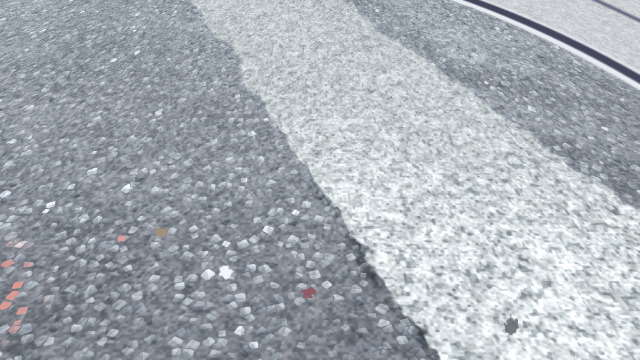
A WebGL 1 fragment shader for this texture:

```glsl
precision highp float;
// Worn asphalt with loose stones, a pale concrete strip and a curved metal rail.
uniform vec2 u_resolution;

#define HORIZON 1.45
#define STONE_DENSITY 33.0
#define STONE_SHARE 0.86
#define GRAIN_DENSITY 135.0
#define EDGE_ROUGHNESS 0.022
#define ASPHALT vec3(0.525, 0.545, 0.575)
#define CONCRETE vec3(0.815, 0.845, 0.855)
#define PAVEMENT vec3(0.80, 0.81, 0.83)
#define RAIL_DARK vec3(0.27, 0.28, 0.36)
#define RAIL_LIGHT vec3(0.91, 0.93, 0.95)

float hash(vec2 p) {
  vec3 q = fract(p.xyx * 0.1031);
  q += dot(q, q.yzx + 33.33);
  return fract((q.x + q.y) * q.z);
}

vec2 hash2(vec2 p) {
  return vec2(hash(p), hash(p + 71.7));
}

float noise(vec2 p) {
  vec2 i = floor(p), f = fract(p);
  f = f * f * (3.0 - 2.0 * f);
  return mix(mix(hash(i), hash(i + vec2(1, 0)), f.x),
             mix(hash(i + vec2(0, 1)), hash(i + vec2(1, 1)), f.x), f.y);
}

float fbm(vec2 p) {
  float sum = 0.0, amp = 0.5;
  for (int i = 0; i < 4; i++) {
    sum += amp * noise(p);
    p = mat2(1.6, 1.2, -1.2, 1.6) * p + 7.3;
    amp *= 0.5;
  }
  return sum / 0.9375;
}

// Coverage of a band from a to b with edge softness e.
float band(float d, float a, float b, float e) {
  return smoothstep(a - e, a + e, d) - smoothstep(b - e, b + e, d);
}

// Ragged spot with a slightly wobbly outline.
float spot(vec2 p, vec2 center, vec2 radius) {
  float d = length((p - center) / radius) + 0.7 * (noise(p * 110.0) - 0.5);
  return 1.0 - smoothstep(0.75, 1.15, d);
}

// Angular stones: x = coverage, y = shade, z = stone id.
vec3 stones(vec2 p, float soft) {
  vec2 cell = floor(p), id = cell, toNear = vec2(0.0);
  float near = 9.0, second = 9.0;
  for (int j = -1; j <= 1; j++) {
    for (int i = -1; i <= 1; i++) {
      vec2 c = cell + vec2(float(i), float(j));
      vec2 r = p - c - 0.12 - 0.76 * hash2(c);
      float turn = 1.6 * (hash(c + 19.0) - 0.5);
      r += turn * vec2(r.y, -r.x);
      float d = max(length(r), 0.85 * (abs(r.x) + abs(r.y)));
      if (d < near) { second = near; near = d; id = c; toNear = r; }
      else second = min(second, d);
    }
  }
  float size = 0.30 + 0.28 * hash(id + 5.0);
  float inside = min((second - near) * 0.6 - 0.05, size - near);
  float present = step(hash(id + 41.0), STONE_SHARE);
  vec2 tilt = hash2(id + 13.0) - 0.5;
  float facet = dot(toNear, tilt) > 0.0 ? 0.06 : -0.04;
  float shade = 0.30 * (hash(id + 3.0) - 0.45) + facet + 0.22 * toNear.y;
  return vec3(present * smoothstep(-soft, soft, inside), shade, hash(id + 88.0));
}

void main() {
  vec2 p = gl_FragCoord.xy / u_resolution.y;
  p.x *= 1.77778 * u_resolution.y / u_resolution.x;
  float px = 1.0 / u_resolution.y;
  float depth = HORIZON - p.y;
  vec2 ground = vec2((p.x - 0.89) / depth, -1.3 * log(depth));
  float far = smoothstep(0.1, 1.0, p.y);
  float grain = noise(ground * GRAIN_DENSITY) - 0.5;
  float mottle = fbm(ground * 48.0) - 0.5;
  float broad = fbm(p * 4.0) - 0.5;

  // Asphalt bed, ridges and stones
  float nearRight = smoothstep(0.9, 1.3, p.x);
  float ridgePhase = (p.y + p.x * mix(0.10, 0.30, nearRight)) * 33.0;
  float ridges = noise(vec2(p.x * 3.0, ridgePhase + 2.0 * broad)) - 0.5;
  vec3 asphalt = ASPHALT - 0.045 * (1.0 - far) + 0.08 * broad + 0.22 * mottle + 0.17 * grain;
  asphalt += ridges * smoothstep(0.4, 0.85, p.y) * mix(0.07, 0.19, nearRight);
  asphalt += 0.075 * far * vec3(0.85, 1.0, 1.08);
  vec3 s = stones(ground * STONE_DENSITY, 0.04 + 0.5 * STONE_DENSITY * px / depth);
  vec3 stoneTone = ASPHALT + vec3(0.045, 0.06, 0.07) + s.y + 0.14 * grain + 0.08 * mottle;
  stoneTone += 0.04 * far;
  asphalt = mix(asphalt, stoneTone, s.x * mix(0.95, 0.65, far));
  asphalt += 0.16 * smoothstep(0.93, 0.97, s.z) * s.x;

  // Coloured fragments among the stones
  float cluster = 1.0 - smoothstep(0.03, 0.13, length((p - vec2(0.03, 0.19)) * vec2(1.0, 0.7)));
  asphalt = mix(asphalt, vec3(0.86, 0.60, 0.58), cluster * s.x * step(0.5, s.z));
  asphalt = mix(asphalt, vec3(0.88, 0.62, 0.62), spot(p, vec2(0.336, 0.336), vec2(0.011, 0.008)));
  asphalt = mix(asphalt, vec3(0.64, 0.56, 0.49), spot(p, vec2(0.449, 0.354), vec2(0.018, 0.014)));
  asphalt = mix(asphalt, vec3(0.56, 0.36, 0.40), spot(p, vec2(0.858, 0.188), vec2(0.019, 0.014)));
  asphalt = mix(asphalt, vec3(0.95, 0.96, 1.0), spot(p, vec2(0.627, 0.246), vec2(0.018, 0.020)));

  // Concrete with pits that grow stronger toward the viewer
  vec3 concrete = CONCRETE + 0.07 * broad + 0.11 * (0.45 - far);
  concrete += mottle * mix(0.42, 0.24, far) + grain * mix(0.24, 0.14, far);
  float pits = smoothstep(0.60, 0.85, noise(ground * 88.0 + 9.0));
  concrete -= pits * mix(0.20, 0.08, far) * vec3(1.0, 0.97, 0.92);
  concrete = mix(concrete, vec3(0.38, 0.39, 0.42), 0.85 * spot(p, vec2(1.42, 0.095), vec2(0.018, 0.028)));

  // Ragged strip boundaries and the broken lip on the left
  float rough = EDGE_ROUGHNESS * (2.0 * (noise(p * 13.0) - 0.5) + noise(p * 48.0) - 0.5);
  float leftEdge = (p.x - 1.215 + 0.678 * p.y + rough) * 0.83;
  float rightEdge = (p.y - 1.679 + 0.718 * p.x + 0.6 * rough) * 0.81;
  float soft = px + 0.003;
  float lip = band(leftEdge, -0.024, 0.003, 0.007) * (1.0 - smoothstep(0.42, 0.55, p.y));
  asphalt -= 0.20 * lip * noise(p * 27.0 + 4.0);
  float strip = smoothstep(-soft, soft, leftEdge) * (1.0 - smoothstep(-soft, soft, rightEdge));
  vec3 color = mix(asphalt, concrete, strip);

  // Curved rail and the paving beyond it
  float t = p.x - 1.31;
  float rail = (p.y - 1.0 + 0.36 * t + 0.235 * t * t) / mix(0.65, 1.0, clamp(t / 0.47, 0.0, 1.0));
  vec3 paving = PAVEMENT + 0.14 * mottle + 0.10 * grain;
  color = mix(color, paving, smoothstep(0.010, 0.016, rail));
  color = mix(color, RAIL_LIGHT, band(rail, -0.032, -0.012, soft));
  color = mix(color, RAIL_DARK, band(rail, -0.013, 0.012, soft));
  color = mix(color, RAIL_LIGHT, 0.7 * band(rail, 0.013, 0.022, soft));
  float farRail = p.y - 1.0 + 0.47 * (p.x - 1.655);
  color = mix(color, RAIL_DARK + 0.12, band(farRail, -0.005, 0.005, soft));

  gl_FragColor = vec4(clamp(color, 0.0, 1.0), 1.0);
}
```
